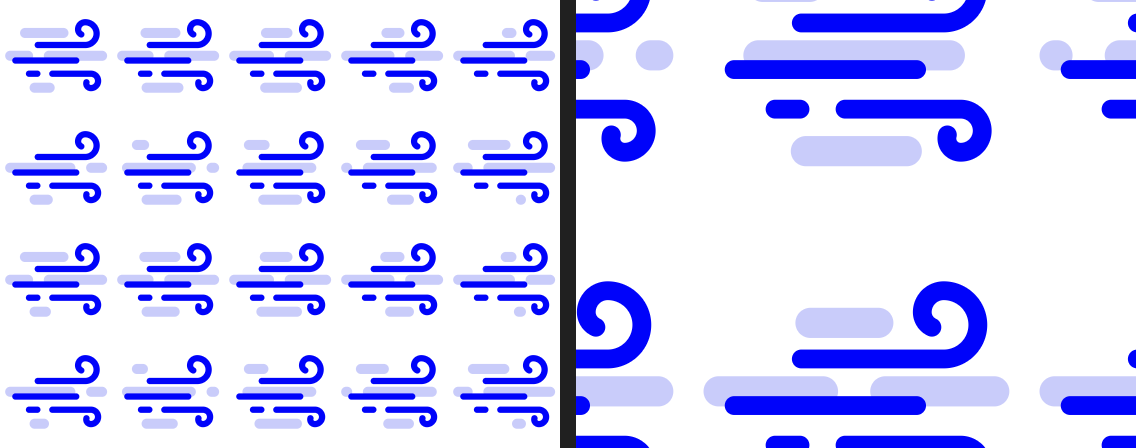
Left, the full canvas; right, a detail of the centre.
Write a WebGL 2 fragment shader that draws this pattern.

```glsl
#version 300 es
precision highp float;
// Wind-gust icons on a 5 by 4 grid: blue curled strokes over pale sliding bars.
// Strokes are capsule and arc distances; each cell is one step of the sliding
// motion, so the pale dashes are shifted by cell number and cut to their tracks.

uniform vec2 u_resolution;
out vec4 outColor;

const vec2 GRID = vec2(5.0, 4.0);
const float CELL = 153.6;          // design units along one cell
const float LINE_RADIUS = 4.3;
const float BAR_RADIUS = 6.9;
const float HALF_PI = 1.5707963;

const vec3 WHITE = vec3(1.0);
const vec3 BLUE = vec3(0.0, 0.01, 0.98);
const vec3 PALE = vec3(0.79, 0.80, 0.98);

// Distance to a horizontal segment at height y
float segment(vec2 p, float y, float x0, float x1) {
    return length(vec2(p.x - clamp(p.x, x0, x1), p.y - y));
}

// Distance to a circular arc centred on the angle mid
float arc(vec2 p, vec2 center, float radius, float mid, float halfSpan) {
    vec2 q = p - center;
    float c = cos(mid), s = sin(mid);
    q = vec2(c * q.x + s * q.y, abs(c * q.y - s * q.x));
    if (atan(q.y, q.x) < halfSpan) return abs(length(q) - radius);
    return length(q - radius * vec2(cos(halfSpan), sin(halfSpan)));
}

// Distance to repeating dashes, cut to the track from track.x to track.y
float dashes(vec2 p, float y, vec2 track, float start, float dashLength, float period) {
    float d = CELL;
    float first = mod(start, period);
    for (int k = -1; k <= 1; k++) {
        float x0 = first + float(k) * period;
        float x1 = x0 + dashLength;
        if (x0 < track.y && x1 > track.x)
            d = min(d, segment(p, y, max(x0, track.x), min(x1, track.y)));
    }
    return d;
}

// Pale bars: the lowest one slides twice as fast
float paleBars(vec2 p, float frame) {
    float d = dashes(p, 45.2, vec2(34.2, 87.0), 34.4 + 11.6 * frame, 57.6, 117.6);
    d = min(d, dashes(p, 76.5, vec2(14.0, 140.0), 67.0 + 11.6 * frame, 87.5, 116.0));
    return min(d, dashes(p, 120.3, vec2(47.5, 100.0), 10.5 + 23.0 * frame, 57.6, 117.6));
}

// Upper stroke, rolling up into a tightening curl
float upperGust(vec2 p) {
    float d = segment(p, 61.7, 51.8, 116.9);
    d = min(d, arc(p, vec2(116.9, 46.1), 15.6, 0.0, HALF_PI));
    d = min(d, arc(p, vec2(116.9, 40.3), 9.8, -1.5 * HALF_PI, 0.5 * HALF_PI));
    return min(d, arc(p, vec2(114.7, 40.3), 7.6, 2.574, 0.567));
}

// Lower broken stroke, rolling down into a small hook
float lowerGust(vec2 p) {
    float d = segment(p, 101.1, 39.8, 51.2);
    d = min(d, segment(p, 101.1, 71.8, 124.65));
    d = min(d, arc(p, vec2(124.65, 110.95), 9.85, 0.0, HALF_PI));
    return min(d, arc(p, vec2(124.65, 114.5), 6.3, 2.487, 0.916));
}

float coverage(float d, float radius, float pixel) {
    return clamp(0.5 - (d - radius) / pixel, 0.0, 1.0);
}

void main() {
    vec2 grid = gl_FragCoord.xy / u_resolution * GRID;
    vec2 cell = mod(floor(grid), GRID);
    vec2 p = fract(grid) * CELL;
    p.y = CELL - p.y;              // design height runs downward

    // Steps run left to right, then from the top row down
    float frame = (GRID.y - 1.0 - cell.y) * GRID.x + cell.x;
    float pixel = CELL * GRID.y / u_resolution.y;

    float strokes = min(upperGust(p), lowerGust(p));
    strokes = min(strokes, segment(p, 83.0, 21.1, 104.5));

    vec3 color = mix(WHITE, PALE, coverage(paleBars(p, frame), BAR_RADIUS, pixel));
    color = mix(color, BLUE, coverage(strokes, LINE_RADIUS, pixel));
    outColor = vec4(color, 1.0);
}
```
